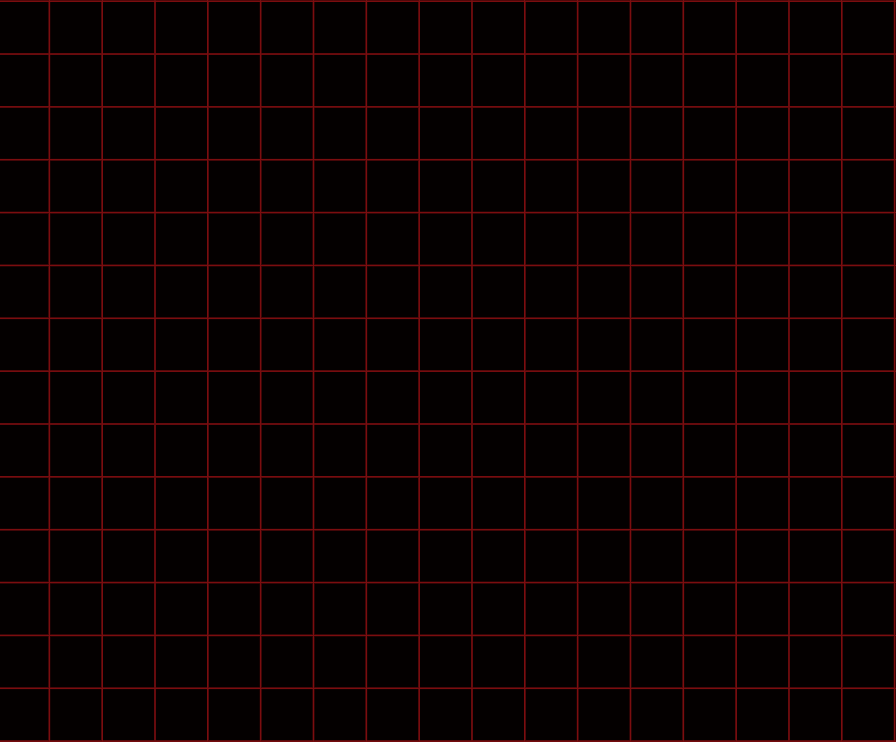
Give the GLSL for this pattern, as a Shadertoy shader.

```glsl
// Draws a square grid of thin, soft red lines on near-black.

// Lengths are in canvas heights.
const vec2 CELL_SIZE = vec2(0.0712, 0.07123);
const vec2 GRID_ORIGIN = vec2(0.0665, 0.0012);
const float LINE_WIDTH = 0.00222;

const vec3 BACKGROUND = vec3(0.016, 0.0, 0.0);
const vec3 LINE_COLOR = vec3(0.485, 0.05, 0.06);

// Signed offset from the nearest grid line on each axis.
vec2 nearestLineOffset(vec2 p) {
    vec2 cell = (p - GRID_ORIGIN) / CELL_SIZE;
    return (fract(cell + 0.5) - 0.5) * CELL_SIZE;
}

// Fraction of a pixel footprint covered by a line, per axis.
vec2 lineCoverage(vec2 offset, float pixelSize) {
    vec2 upper = min(offset + 0.5 * pixelSize, vec2(0.5 * LINE_WIDTH));
    vec2 lower = max(offset - 0.5 * pixelSize, vec2(-0.5 * LINE_WIDTH));
    return clamp((upper - lower) / pixelSize, 0.0, 1.0);
}

void mainImage(out vec4 fragColor, in vec2 fragCoord) {
    float pixelSize = 1.0 / iResolution.y;
    vec2 p = fragCoord * pixelSize;

    // Vertical and horizontal lines share one flat color.
    vec2 coverage = lineCoverage(nearestLineOffset(p), pixelSize);
    float grid = max(coverage.x, coverage.y);

    fragColor = vec4(mix(BACKGROUND, LINE_COLOR, grid), 1.0);
}
```
